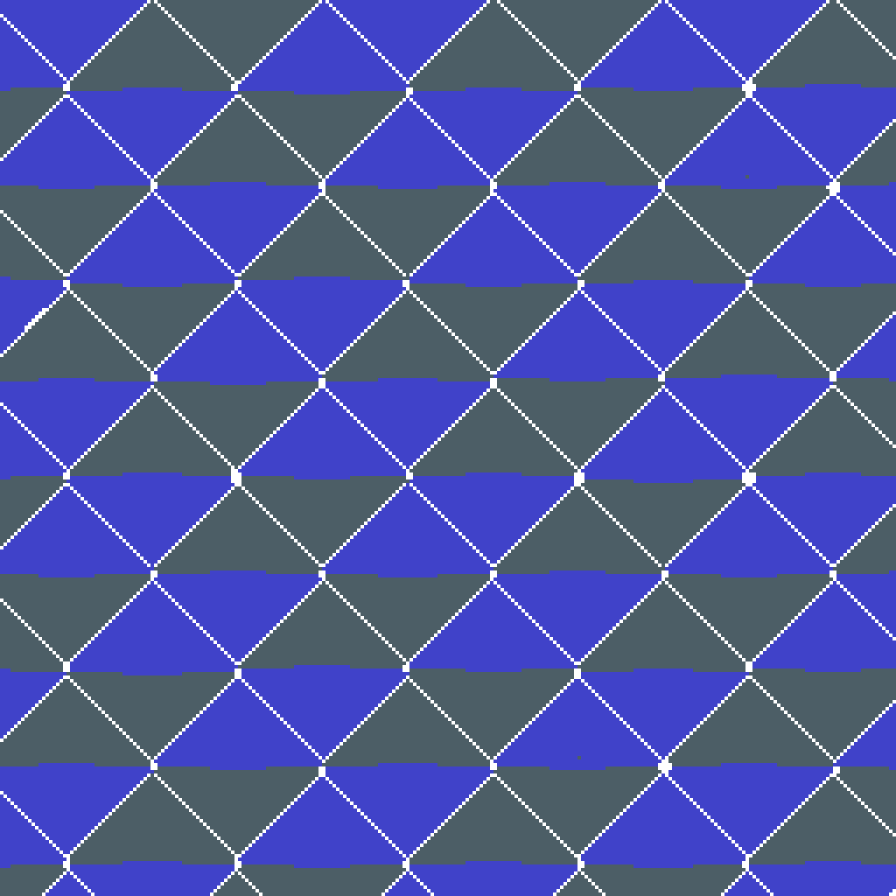
Give the GLSL for this pattern, as a Shadertoy shader.

```glsl
const vec3 BLUE = vec3(0.25, 0.26, 0.79);
const vec3 SLATE = vec3(0.30, 0.37, 0.40);
const vec3 WHITE = vec3(1.0);

const float CELL = 1.0 / 256.0;              // side of one mosaic block
const float BASE = 0.1901;                   // triangle width
const float ROW = 0.1082;                    // triangle height
const vec2 ORIGIN = vec2(0.0749, 0.0990);    // a lattice vertex, from the top left
const float EDGE_WOBBLE = 0.9;               // in blocks
const float DOT_JITTER = 0.9;                // in blocks
const float BIG_DOT_CHANCE = 0.12;
const float WORN_LINE_CHANCE = 0.025;
const float SPECK_CHANCE = 0.06;

float hash(vec2 p) {
    return fract(sin(dot(p, vec2(12.9898, 78.233))) * 43758.5453);
}

float toNearestInteger(float x) {
    return abs(x - round(x));
}

vec3 triangles(vec2 uv) {
    // Blocks, measured downwards from a lattice vertex
    vec2 block = (floor(uv / CELL) + 0.5) * CELL;
    vec2 p = vec2(block.x, 1.0 - block.y) - ORIGIN;

    // Horizontal edges: blue swells into slate over the middle third
    float level = round(p.y / ROW);
    float along = p.x / BASE - 0.5 * level;
    float edge = floor(along);
    float outward = mod(edge, 2.0) < 0.5 ? 1.0 : -1.0;
    float swell = abs(fract(along) - 0.5) < 1.0 / 6.0 ? outward : 0.0;
    float wobble = EDGE_WOBBLE * (hash(vec2(edge, level)) - 0.5);
    float shiftedY = p.y + CELL * (swell + wobble);

    // Diagonals run at 45 degrees and stop just short of the vertices
    float row = floor(shiftedY / ROW);
    float y = p.y - (row + 0.5) * ROW;
    float reach = 0.25 * BASE;
    float slope = clamp(y, -reach, reach);
    float rising = (p.x + slope + reach) / BASE - 0.5 * row;
    float falling = (p.x - slope - reach) / BASE - 0.5 * row;
    float strip = floor(rising);
    bool isBlue = mod(strip, 2.0) < 0.5;
    vec3 color = isBlue ? BLUE : SLATE;

    // Rare specks above the middle of a blue base
    vec2 speck = vec2((strip + 0.5 * row) * BASE, (row + 1.0) * ROW - 0.010);
    vec2 fromSpeck = abs(p - speck);
    if (isBlue && hash(vec2(strip, row) + 31.7) < SPECK_CHANCE
        && max(fromSpeck.x, fromSpeck.y) < 0.5 * CELL) color = SLATE;

    // White diagonals, a few rising ones thickened by wear
    float risingGap = toNearestInteger(rising) * BASE;
    float lineGap = min(risingGap, toNearestInteger(falling) * BASE);
    if (abs(y) < reach + 0.3 * CELL && lineGap < 0.5 * CELL) color = WHITE;
    bool worn = hash(vec2(round(rising), row) + 7.3) < WORN_LINE_CHANCE;
    if (worn && abs(y + 0.014) < 0.011 && risingGap < 1.3 * CELL) color = WHITE;

    // Square dots on the vertices, some larger and round
    vec2 vertex = vec2(round(along), level);
    vec2 center = vec2((vertex.x + 0.5 * level) * BASE, level * ROW);
    vec2 jitter = vec2(hash(vertex + 3.1), hash(vertex + 5.9)) - 0.5;
    vec2 fromDot = abs(p - center - DOT_JITTER * CELL * jitter);
    bool big = hash(vertex + 17.0) < BIG_DOT_CHANCE;
    float dotGap = big ? length(fromDot) - 1.9 * CELL
                       : max(fromDot.x, fromDot.y) - CELL;
    return dotGap < 0.0 ? WHITE : color;
}

void mainImage(out vec4 fragColor, in vec2 fragCoord) {
    // Four samples per pixel smooth the block edges at any size
    vec3 sum = vec3(0.0);
    for (int i = 0; i < 4; i++) {
        vec2 offset = vec2(i % 2, i / 2) * 0.5 - 0.25;
        sum += triangles((fragCoord + offset) / iResolution.xy);
    }
    fragColor = vec4(sum / 4.0, 1.0);
}
```
